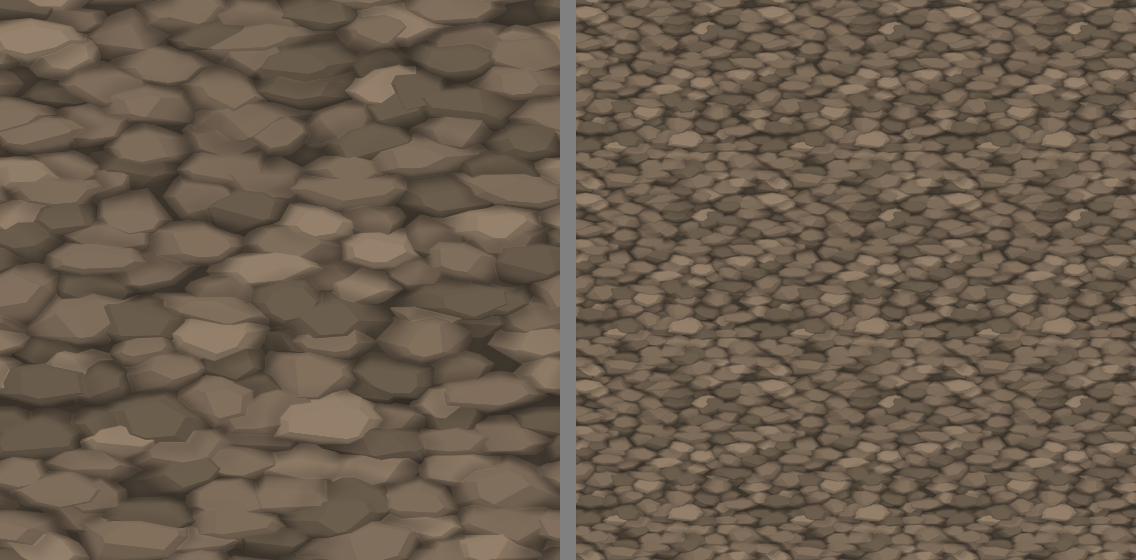
Left, the tile; right, the same tile 3 across and 3 down.
Write a Shadertoy shader that draws this texture.

```glsl
// Dry stone wall: flat, faceted stones stacked in loose courses, tileable.

const vec2 GRID = vec2(7.0, 22.0);          // stones across and up, whole for tiling
const vec2 JITTER = vec2(0.8, 0.8);         // scatter inside a cell
const vec2 SIZE_MIN = vec2(0.062, 0.029);   // half extents of a stone
const vec2 SIZE_MAX = vec2(0.100, 0.047);
const int SIDES = 8;
const float THICKNESS = 0.040;
const float DEPTH_RANGE = 0.070;            // how far stones stand out of the wall
const float MAX_TURN = 0.16;                // radians
const float SHADOW_REACH = 0.030;
const float SHADOW_STRENGTH = 0.36;
const float DARKEST = 0.42;

const vec3 LIGHT_STONE = vec3(0.590, 0.510, 0.425);
const vec3 MID_STONE = vec3(0.512, 0.440, 0.367);
const vec3 DARK_STONE = vec3(0.425, 0.370, 0.305);
const vec3 GAP = vec3(0.380, 0.335, 0.280);
const float LIGHT_SHARE = 0.17;
const float DARK_SHARE = 0.28;

const int COLUMNS_NEAR = 1;
const int ROWS_NEAR = 2;
const int NEAR_COUNT = 15;
const float TAU = 6.2831853;

float hash(vec2 id, float seed) {
    return fract(sin(dot(id, vec2(127.1, 311.7)) + seed * 74.7) * 43758.5453);
}

vec2 hash2(vec2 id, float seed) {
    return vec2(hash(id, seed), hash(id, seed + 0.5));
}

// Height of a stone cut by planes; also its slope and outline distance.
float stoneHeight(vec2 v, vec2 id, float pixel, out vec2 slope, out float outline) {
    vec2 size = mix(SIZE_MIN, SIZE_MAX, hash2(id, 1.0));
    float turn = (hash(id, 2.0) * 2.0 - 1.0) * MAX_TURN;
    mat2 rotation = mat2(cos(turn), sin(turn), -sin(turn), cos(turn));

    // Slightly tilted face
    slope = (hash2(id, 3.0) - 0.5) * 0.30 * THICKNESS / size.y;
    float height = THICKNESS + dot(slope, v);
    outline = -1.0;

    // Bevels, some broad and some thin
    for (int k = 0; k < SIDES; k++) {
        float seed = 10.0 + float(k);
        float angle = TAU * (float(k) + 0.75 * hash(id, seed)) / float(SIDES);
        vec2 side = rotation * (vec2(cos(angle), sin(angle)) / size);
        float radius = mix(0.80, 1.0, hash(id, seed + 20.0));
        float steepness = THICKNESS * mix(1.7, 7.0, hash(id, seed + 40.0));
        float outside = dot(side, v) - radius;
        float bevel = -steepness * outside;
        vec2 bevelSlope = -steepness * side;

        float cut = clamp((height - bevel) / (pixel * length(slope - bevelSlope) + 1e-5) + 0.5, 0.0, 1.0);
        slope = mix(slope, bevelSlope, cut);
        height = min(height, bevel);
        outline = max(outline, outside / length(side));
    }
    return height;
}

vec3 stoneColor(vec2 id) {
    float pick = hash(id, 4.0);
    if (pick < LIGHT_SHARE) return LIGHT_STONE;
    return pick > 1.0 - DARK_SHARE ? DARK_STONE : MID_STONE;
}

// Soft light from above and in front
float facetLight(vec2 slope) {
    vec2 lean = -slope / (1.0 + length(slope));
    return 1.0 - 0.15 * length(lean) + 0.10 * lean.y - 0.03 * lean.x;
}

void mainImage(out vec4 fragColor, in vec2 fragCoord) {
    vec2 p = fragCoord / iResolution.xy;
    float pixel = 1.0 / min(iResolution.x, iResolution.y);

    vec3 color = GAP;
    vec2 surfaceSlope = vec2(0.0);
    float surface = 0.0;
    vec3 nearby[NEAR_COUNT];                // height, top, outline distance
    int count = 0;

    // Keep the foremost stone, blending along the seams
    for (int j = -ROWS_NEAR; j <= ROWS_NEAR; j++) {
        float row = floor(p.y * GRID.y) + float(j);
        float shift = 0.5 * mod(row, 2.0);
        for (int i = -COLUMNS_NEAR; i <= COLUMNS_NEAR; i++) {
            vec2 cell = vec2(floor(p.x * GRID.x - shift) + float(i), row);
            vec2 id = mod(cell, GRID);
            vec2 scatter = (hash2(id, 5.0) - 0.5) * JITTER;
            vec2 center = (cell + vec2(shift, 0.0) + 0.5 + scatter) / GRID;

            vec2 slope;
            float outline;
            float base = DEPTH_RANGE * hash(id, 6.0);
            float height = base + stoneHeight(p - center, id, pixel, slope, outline);
            nearby[count++] = vec3(height, base + THICKNESS, outline);

            float cover = clamp((height - surface) / (pixel * length(slope - surfaceSlope) + 1e-5) + 0.5, 0.0, 1.0);
            color = mix(color, stoneColor(id) * facetLight(slope), cover);
            surfaceSlope = mix(surfaceSlope, slope, cover);
            surface = max(surface, height);
        }
    }

    // Contact shadows from stones that stand higher
    float openness = mix(0.55, 1.0, smoothstep(0.0, 0.075, surface));
    for (int n = 0; n < NEAR_COUNT; n++) {
        vec3 other = nearby[n];
        float hidden = clamp((surface - other.x) / (pixel * 4.0), 0.0, 1.0);
        float closeness = 1.0 - smoothstep(0.0, SHADOW_REACH, other.z);
        float rise = smoothstep(0.0, 0.055, other.y - surface);
        openness *= 1.0 - SHADOW_STRENGTH * hidden * closeness * rise;
    }

    fragColor = vec4(color * mix(DARKEST, 1.0, openness), 1.0);
}
```
